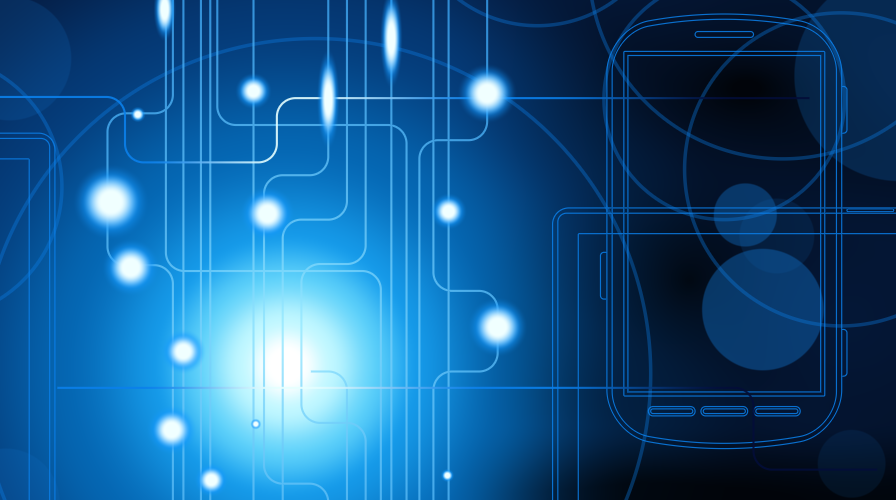
Write a Shadertoy shader that draws this background.

```glsl
const vec3 NAVY = vec3(0.01, 0.05, 0.22);
const vec3 AZURE = vec3(0.04, 0.5, 0.92);
const vec3 ICE = vec3(0.6, 0.92, 1);

float hash(vec2 p) {
  vec3 q = fract(p.xyx * 0.1031);
  q += dot(q, q.yzx + 33.33);
  return fract((q.x + q.y) * q.z);
}

float noise(vec2 p) {
  vec2 i = floor(p), f = fract(p);
  f *= f * (3.0 - 2.0 * f);
  return mix(mix(hash(i), hash(i + vec2(1, 0)), f.x),
             mix(hash(i + vec2(0, 1)), hash(i + 1.0), f.x), f.y);
}

// Coverage of a soft-edged line of half width w
float stroke(float d, float w) {
  return clamp((w - abs(d)) * iResolution.y / 4.28 + 0.5, 0.0, 1.0);
}

float box(vec2 p, vec2 halfSize, float r) {
  vec2 q = abs(p) - halfSize + r;
  return length(max(q, 0.0)) + min(max(q.x, q.y), 0.0) - r;
}

// Rounded corner with two signed legs
float elbow(vec2 p, vec2 corner, vec2 leg, float r) {
  vec2 q = (p - corner) * sign(leg), u = r - q, e = q - abs(leg);
  float d = length(max(u, 0.0)) + min(max(u.x, u.y), 0.0) - r;
  return max(abs(d), max(e.x, e.y));
}

// Trace shifting from lane a to lane b at height m
float bend(vec2 p, float a, float b, float m, float y0, float y1) {
  float h = (b - a) * 0.5;
  return min(elbow(p, vec2(a, m), vec2(h, y0 - m), 0.16),
             elbow(p, vec2(b, m), vec2(-h, y1 - m), 0.16));
}

vec3 backdrop(vec2 p) {
  float d = length(p - vec2(2.45, 3.13));
  vec3 c = mix(vec3(1), vec3(0.76, 0.97, 1), smoothstep(0.12, 0.4, d));
  c = mix(c, vec3(0.37, 0.82, 0.98), smoothstep(0.35, 0.8, d));
  c = mix(c, vec3(0.09, 0.62, 0.93), smoothstep(0.7, 1.15, d));
  c = mix(c, vec3(0.02, 0.41, 0.71), smoothstep(0.95, 1.9, d));
  c = mix(c, vec3(0.02, 0.23, 0.47), smoothstep(1.7, 3.0, d));
  c = mix(c, vec3(0.02, 0.11, 0.26), smoothstep(2.8, 4.1, d));
  // Drifting shade on the right
  float shade = 0.35 * noise(vec2(p.x * 0.6 + p.y * 0.3, p.y * 1.3 - p.x * 0.5));
  shade += 0.6 * exp(-1.2 * length(p - vec2(5.9, 2.4)));
  shade += 0.6 * exp(-3.0 * length((p - vec2(6.4, 0.75)) * vec2(0.6, 1)));
  shade += 0.6 * smoothstep(3.6, 4.3, p.y);
  return c * (1.0 - smoothstep(3.6, 5.5, p.x) * min(0.85, shade));
}

float devices(vec2 p) {
  // Phone with bulging ends
  vec2 q = p - vec2(6.2, 1.98);
  float body = box(q + vec2(0, sign(q.y) * 0.14 * q.x * q.x), vec2(1.005, 1.86), 0.36);
  float rim = box(q + vec2(0, 0.065), vec2(0.86, 1.475), 0.01);
  float d = min(min(abs(body), abs(body + 0.045)), min(abs(rim), abs(rim + 0.035)));
  d = min(d, abs(box(q + vec2(0, 1.685), vec2(0.25, 0.025), 0.025)));
  for (float i = -1.0; i < 2.0; i++) {
    float key = box(q - vec2(0.45 * i, 1.54), vec2(0.2, 0.04), 0.04);
    d = min(d, min(abs(key), abs(key + 0.02)));
    float side = box(q - vec2(i == 0.0 ? -1.01 : 1.0, i == 0.0 ? 0.38 : 1.04 * i),
                     vec2(0.05, 0.2), 0.03);
    d = min(d, max(abs(side), -body));
  }
  // Tablets cut by the canvas border
  for (float i = 0.0; i < 3.0; i++) {
    float inset = 0.045 * i + 0.065 * i * (i - 1.0), r = 0.14 - 0.065 * i;
    d = min(d, elbow(p, vec2(4.73, 1.78) + inset, vec2(9), r));
    d = min(d, elbow(p, vec2(0.47 - inset, 1.14 + inset), vec2(-9, 9), r));
  }
  return min(d, abs(box(p - vec2(7.45, 1.8), vec2(0.2, 0.012), 0.012)));
}

// White core in a blue halo; r is 1 at the rim
vec3 glow(vec3 c, float r) {
  c = mix(c, vec3(0.08, 0.6, 1), 0.9 * smoothstep(1.0, 0.45, r));
  return mix(c, vec3(0.94, 1, 1), smoothstep(0.75, 0.25, r));
}

void mainImage(out vec4 fragColor, in vec2 fragCoord) {
  // Canvas is 4.28 units high, measured downward
  float px = 4.28 / iResolution.y;
  vec2 p = vec2(fragCoord.x, iResolution.y - fragCoord.y) * px;
  vec3 col = backdrop(p);
  // Translucent discs: centre, radius, opacity
  vec4 discs[7] = vec4[7](vec4(6.53, 2.65, 0.52, 0.45), vec4(6.38, 1.84, 0.27, 0.42),
    vec4(6.65, 2.02, 0.32, 0.14), vec4(7.7, 0.65, 0.9, 0.25), vec4(7.29, 3.97, 0.29, 0.12),
    vec4(0.08, 0.5, 0.53, 0.2), vec4(0.05, 4.3, 0.46, 0.22));
  for (int i = 0; i < 7; i++) {
    float d = length(p - discs[i].xy) - discs[i].z;
    col = mix(col, vec3(0.06, 0.42, 0.75), discs[i].w * smoothstep(px, -px, d));
  }
  // Faint rings
  vec3 rings[6] = vec3[6](vec3(2.7, 3.2, 2.87), vec3(6.7, -0.3, 1.66), vec3(7.2, 1.45, 1.34),
    vec3(6.2, 0.85, 1.03), vec3(-0.6, 1.6, 1.13), vec3(4.6, -0.9, 1.12));
  for (int i = 0; i < 6; i++)
    col = mix(col, AZURE, 0.35 * stroke(length(p - rings[i].xy) - rings[i].z, 0.015));
  col = mix(col, AZURE, 0.85 * stroke(devices(p), 0.005));

  // Vertical traces: lane, detour lane, leaving and returning height
  vec4 lanes[8] = vec4[8](vec4(1.42, 3.26, 2.32, 9), vec4(1.86, 3.48, 1.07, 9),
    vec4(4.17, 3.59, 1.2, 9), vec4(2.97, 2.42, 1.88, 9), vec4(3.71, 4.26, 2.49, 3.18),
    vec4(2.81, 2.26, 1.5, 4.14), vec4(3.13, 2.58, 2.26, 3.62), vec4(1.48, 0.92, 0.97, 2.27));
  float d = elbow(p, vec2(2.97, 3.18), vec2(-0.3, 2), 0.16);
  for (int i = 0; i < 8; i++) {
    vec4 t = lanes[i];
    float middle = 0.5 * (t.z + t.w);
    d = min(d, bend(p, t.x, t.y, t.z, -1.0, middle));
    d = min(d, bend(p, t.y, t.x, t.w, middle, 10.0));
  }
  float straight[6] = float[6](1.57, 1.72, 1.8, 2.17, 3.35, 3.84);
  for (int i = 0; i < 6; i++) d = min(d, abs(p.x - straight[i]));
  float near = exp(-0.35 * length(p - vec2(2.5, 2.8)));
  col = mix(col, mix(AZURE, ICE, near), 0.8 * stroke(d, 0.009));

  // Long horizontal traces fading to navy
  d = min(bend(p.yx, 0.83, 1.39, 1.07, -1.0, 1.72), bend(p.yx, 1.39, 0.84, 2.37, 1.72, 6.92));
  d = min(d, bend(p.yx, 3.32, 4.02, 6.45, 0.5, 7.5));
  vec3 tint = mix(AZURE, vec3(0.9, 1, 1), smoothstep(1.2, 2.4, p.x) * smoothstep(4.2, 2.6, p.x));
  col = mix(col, mix(tint, NAVY, smoothstep(4.6, 6.3, p.x)), 0.9 * stroke(d, 0.009));

  // Glowing nodes: centre, radius
  vec3 nodes[13] = vec3[13](vec3(2.17, 0.78, 0.16), vec3(4.17, 0.8, 0.26),
    vec3(0.95, 1.73, 0.33), vec3(2.29, 1.83, 0.24), vec3(3.84, 1.81, 0.16),
    vec3(1.12, 2.29, 0.25), vec3(1.57, 3.01, 0.2), vec3(1.47, 3.68, 0.22), vec3(1.81, 4.11, 0.15),
    vec3(4.26, 2.8, 0.26), vec3(1.18, 0.98, 0.07), vec3(2.19, 3.63, 0.05), vec3(3.83, 4.07, 0.06));
  for (int i = 0; i < 13; i++) col = glow(col, length(p - nodes[i].xy) / nodes[i].z);
  // Upright streaks: centre, half height
  vec3 streaks[3] = vec3[3](vec3(2.81, 0.85, 0.44), vec3(3.35, 0.33, 0.44), vec3(1.41, 0.08, 0.28));
  for (int i = 0; i < 3; i++)
    col = glow(col, length((p - streaks[i].xy) / vec2(0.1, streaks[i].z)));
  fragColor = vec4(col, 1);
}
```
